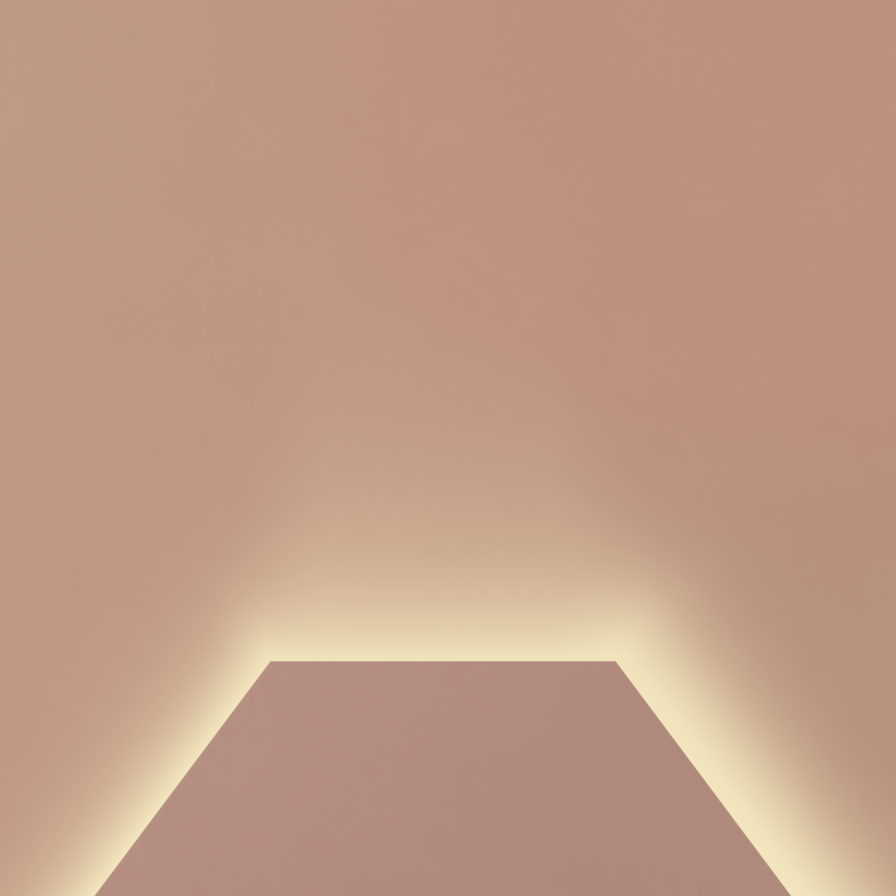
Give the GLSL for this background, as a WebGL 1 fragment shader.

```glsl
precision highp float;
// Dusty rose wall with a backlit trapezoid plinth and a warm halo around its edges.

uniform vec2 u_resolution;

float hash(vec2 p) {
  return fract(sin(dot(p, vec2(127.1, 311.7))) * 43758.5453);
}

float valueNoise(vec2 p) {
  vec2 cell = floor(p);
  vec2 f = fract(p);
  f = f * f * (3.0 - 2.0 * f);
  return mix(mix(hash(cell), hash(cell + vec2(1.0, 0.0)), f.x),
             mix(hash(cell + vec2(0.0, 1.0)), hash(cell + vec2(1.0, 1.0)), f.x), f.y);
}

float segmentDistance(vec2 p, vec2 a, vec2 b) {
  vec2 ab = b - a;
  return length(p - a - ab * clamp(dot(p - a, ab) / dot(ab, ab), 0.0, 1.0));
}

// Signed distance to the plinth, whose legs run on below the canvas.
float plinthDistance(vec2 p) {
  vec2 topLeft = vec2(0.302, 0.262);
  vec2 topRight = vec2(0.687, 0.262);
  vec2 legLeft = vec2(-0.600, -0.800);
  vec2 legRight = vec2(0.599, -0.801);
  float edge = min(segmentDistance(p, topLeft, topRight),
               min(segmentDistance(p, topLeft, topLeft + legLeft),
                   segmentDistance(p, topRight, topRight + legRight)));
  float side = max(p.y - topLeft.y,
               max(dot(p - topLeft, vec2(legLeft.y, -legLeft.x)),
                   dot(p - topRight, vec2(-legRight.y, legRight.x))));
  return side > 0.0 ? edge : -edge;
}

vec3 wallColor(vec2 p) {
  vec3 upper = mix(vec3(0.745, 0.600, 0.515), vec3(0.745, 0.565, 0.495),
                   smoothstep(0.0, 0.8, p.x));
  vec3 lower = mix(vec3(0.750, 0.595, 0.510), vec3(0.715, 0.570, 0.485),
                   smoothstep(0.3, 1.0, p.x));
  return mix(lower, upper, smoothstep(0.35, 0.8, p.y + 0.15 * (p.x - 0.5)));
}

// The halo is narrow on the left, long above and broad on the right.
float haloStrength(vec2 p, float d) {
  float top = smoothstep(0.22, 0.38, p.x);
  float right = smoothstep(0.60, 0.76, p.x);
  float width = mix(mix(0.055, 0.100, top), 0.090, right);
  float falloff = mix(mix(1.2, 1.0, top), 1.8, right);
  return exp(-pow(max(d, 0.0001) / width, falloff));
}

void main() {
  vec2 p = gl_FragCoord.xy / u_resolution;
  float d = plinthDistance(p);

  // Wall and halo
  vec3 color = mix(wallColor(p), vec3(0.950, 0.900, 0.740), haloStrength(p, d));

  // Plinth face, slightly darker toward the lower right
  vec3 face = mix(vec3(0.712, 0.562, 0.510), vec3(0.688, 0.537, 0.488),
                  smoothstep(-0.1, 0.7, p.x - p.y));
  float pixel = 1.0 / min(u_resolution.x, u_resolution.y);
  color = mix(face, color, smoothstep(-pixel, pixel, d));

  // Soft plaster mottling
  float mottle = 0.6 * valueNoise(p * 14.0) + 0.4 * valueNoise(p * 110.0) - 0.5;
  gl_FragColor = vec4(color + 0.010 * mottle, 1.0);
}
```
